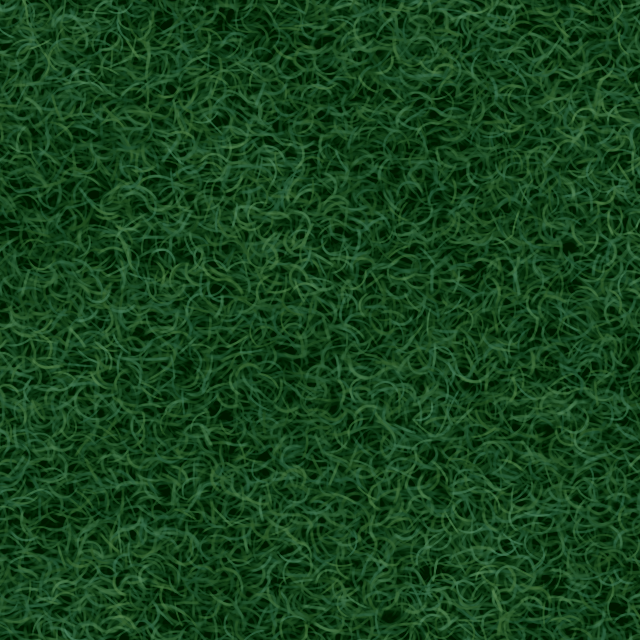
Give the GLSL for this texture, as a Shadertoy shader.

```glsl
// A dense mat of tangled green fibres with small dark hollows.
// Layers of short curved strands are scattered on jittered grids and blended
// from deep and dark to high and bright; one tone value then gives the colour.

const float PI = 3.14159265;

// Strands: lengths and widths are in grid cells
const int   LAYERS       = 16;
const int   TOP_LAYERS   = 5;      // layers that cross above the hollows
const float CELLS        = 30.0;   // grid cells per canvas height
const float HALF_LENGTH  = 0.76;
const float HALF_WIDTH   = 0.115;
const float MAX_BEND     = 1.1;
const float OPACITY      = 0.72;
const float LEVEL_BIAS   = 0.2;    // how strongly strands lean to horizontal

// Tone: zero is the middle green, one unit is one step of contrast
const float FLOOR_TONE   = -2.2;
const float DEPTH_RANGE  = 1.6;
const float TONE_JITTER  = 0.75;
const float TONE_GAIN    = 1.1;
const float TONE_OFFSET  = 0.02;
const float PATCH_TONE   = 0.16;

// Hollows
const float HOLLOW_CELLS = 19.0;
const float HOLLOW_TONE  = 1.3;

// Colour as a quadratic curve of the tone
const vec3 MID_GREEN   = vec3(0.072, 0.248, 0.098);
const vec3 GREEN_SLOPE = vec3(0.062, 0.083, 0.067);
const vec3 GREEN_CURVE = vec3(0.011, 0.006, 0.009);
const vec3 WARM_TINT   = vec3(0.024, 0.006, -0.036);

vec4 hash4(vec3 p) {
    vec4 h = fract(p.xyzx * vec4(0.1031, 0.1030, 0.0973, 0.1099));
    h += dot(h, h.wzxy + 33.33);
    return fract((h.xxyz + h.yzzw) * h.zywx);
}

// Cellular noise: 1 inside scattered uneven hollows, 0 outside
float hollows(vec2 p) {
    vec2 cell = floor(p);
    float depth = 0.0;
    for (int y = -1; y <= 1; y++)
    for (int x = -1; x <= 1; x++) {
        vec2 id = cell + vec2(x, y);
        vec4 h = hash4(vec3(id + 211.0, 91.0));
        vec2 d = (p - id - h.xy) * vec2(0.85, 1.15);
        float radius = mix(0.25, 0.75, h.z);
        depth = max(depth, h.w * (1.0 - smoothstep(0.3 * radius, radius, length(d))));
    }
    return depth;
}

// Coverage of one curved, tapered strand centred on the origin
float strand(vec2 p, float angle, float bend, float width) {
    float c = cos(angle), s = sin(angle);
    vec2 q = vec2(c * p.x + s * p.y, c * p.y - s * p.x);
    float offset = q.y - bend * (q.x * q.x - 0.2);
    float slope = 2.0 * bend * q.x;
    float dist = abs(offset) * inversesqrt(1.0 + slope * slope);
    float ends = 1.0 - smoothstep(0.55 * HALF_LENGTH, HALF_LENGTH, abs(q.x));
    return ends * (1.0 - smoothstep(0.2 * width, width, dist));
}

// Lays one layer of strands over mat: x is the tone, y is the warmth
vec2 addLayer(vec2 mat, vec2 p, float layer) {
    float height = layer / float(LAYERS - 1);
    p += layer * vec2(0.37, 0.71);
    vec2 cell = floor(p);
    for (int y = -1; y <= 1; y++)
    for (int x = -1; x <= 1; x++) {
        vec2 id = cell + vec2(x, y);
        vec4 place = hash4(vec3(id + 17.0, layer * 7.0 + 3.0));
        vec4 look = hash4(vec3(id + 59.0, layer * 11.0 + 5.0));
        vec2 center = id + mix(vec2(0.12), vec2(0.88), place.xy);
        float angle = PI * place.z - LEVEL_BIAS * sin(2.0 * PI * place.z);
        float bend = MAX_BEND * (2.0 * place.w - 1.0);
        float width = HALF_WIDTH * mix(0.65, 1.2, look.x);
        float cover = OPACITY * strand(p - center, angle, bend, width);

        float tone = DEPTH_RANGE * (2.0 * height - 1.0);
        tone += TONE_JITTER * (2.0 * look.y - 1.0);
        tone += 0.25 * sin(9.0 * (p.x + p.y) + 6.0 * look.w);
        mat = mix(mat, vec2(tone, 2.0 * look.z - 1.0), cover);
    }
    return mat;
}

// Broad, faint light and dark areas from layered sines
float patches(vec2 uv) {
    return sin(9.0 * uv.x + 2.0 * sin(7.0 * uv.y))
         + sin(13.0 * uv.y + 2.0 * sin(11.0 * uv.x + 1.0));
}

void mainImage(out vec4 fragColor, in vec2 fragCoord) {
    vec2 uv = fragCoord / iResolution.y;
    vec2 mat = vec2(FLOOR_TONE, 0.0);

    // Stack the strands, sinking the hollows below the top layers
    for (int i = 0; i < LAYERS; i++) {
        if (i == LAYERS - TOP_LAYERS) mat.x -= HOLLOW_TONE * hollows(uv * HOLLOW_CELLS);
        mat = addLayer(mat, uv * CELLS, float(i));
    }

    // Turn tone and warmth into colour
    float tone = TONE_GAIN * mat.x + TONE_OFFSET + PATCH_TONE * patches(uv);
    tone = clamp(tone, -2.3, 2.8);
    vec3 color = MID_GREEN + GREEN_SLOPE * tone + GREEN_CURVE * tone * tone;
    color += WARM_TINT * mat.y * smoothstep(-1.5, 1.5, tone);
    fragColor = vec4(clamp(color, 0.0, 1.0), 1.0);
}
```
